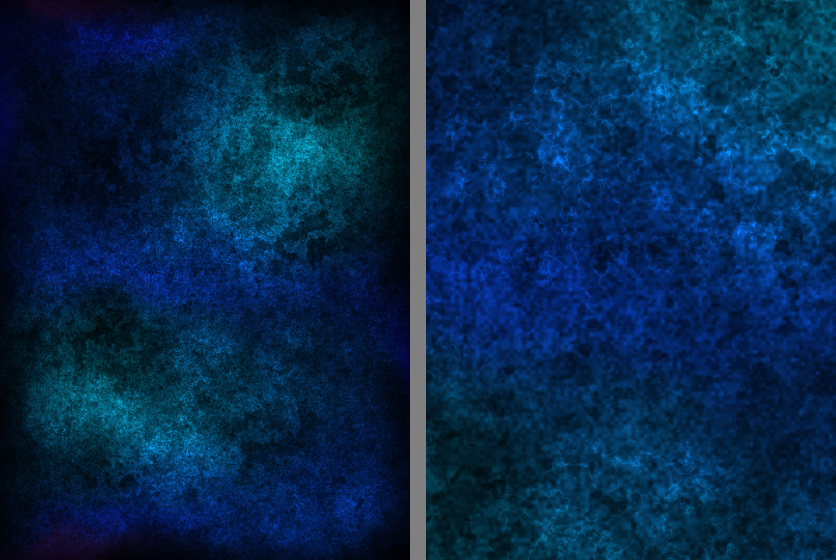
Left: the whole. Right: its middle third, enlarged.
Write a Shadertoy shader that draws this texture.

```glsl
#define BASE_COLOR vec3(0.009, 0.042, 0.125)
#define GREEN vec3(0.003, 0.20, 0.15)
#define CYAN vec3(0.005, 0.29, 0.35)
#define BLUE vec3(0.004, 0.11, 0.33)
#define INDIGO vec3(0.012, 0.006, 0.30)
#define PLUM vec3(0.07, 0.0, 0.05)
#define WARP 0.13
#define GRAIN 0.62
#define SPECK_DENSITY 0.5

float hash(vec2 p) {
    vec3 q = fract(p.xyx * vec3(0.1031, 0.1030, 0.0973));
    q += dot(q, q.yzx + 33.33);
    return fract((q.x + q.y) * q.z);
}

float noise(vec2 p) {
    vec2 i = floor(p), f = fract(p);
    f = f * f * (3.0 - 2.0 * f);
    return mix(mix(hash(i), hash(i + vec2(1, 0)), f.x),
               mix(hash(i + vec2(0, 1)), hash(i + vec2(1, 1)), f.x), f.y);
}

float fbm(vec2 p) {
    float sum = 0.0, amp = 0.5;
    for (int i = 0; i < 5; i++) {
        sum += amp * noise(p);
        p = mat2(1.6, 1.2, -1.2, 1.6) * p + 17.3;
        amp *= 0.56;
    }
    return sum / 1.07;
}

// Soft elliptical patch of light
float glow(vec2 p, vec2 center, vec2 size) {
    vec2 d = (p - center) / size;
    return exp(-dot(d, d));
}

// Ragged paint drops scattered over a jittered grid
float specks(vec2 p, float scale, float seed) {
    vec2 q = p * scale;
    q += 0.6 * vec2(noise(q * 2.3), noise(q * 2.3 + 50.0));
    vec2 cell = floor(q);
    float soft = 0.03 + 0.6 * scale / iResolution.y, cover = 0.0;
    for (int y = -1; y <= 1; y++)
    for (int x = -1; x <= 1; x++) {
        vec2 id = cell + vec2(x, y) + seed;
        vec2 center = id - seed + vec2(hash(id), hash(id + 91.7));
        float radius = mix(0.14, 0.5, pow(hash(id + 37.1), 2.0));
        float present = step(hash(id + 63.5), SPECK_DENSITY);
        float drop = 1.0 - smoothstep(radius - soft, radius + soft, length(q - center));
        cover = max(cover, drop * present * (0.4 + 0.6 * hash(id + 12.9)));
    }
    return cover;
}

void mainImage(out vec4 fragColor, in vec2 fragCoord) {
    vec2 uv = fragCoord / iResolution.xy;
    vec2 p = fragCoord / iResolution.y;
    vec2 w = uv + WARP * (vec2(fbm(p * 7.0 + 3.0), fbm(p * 7.0 + 40.0)) - 0.5);

    // Colour clouds
    float green = glow(w, vec2(0.80, 0.76), vec2(0.21, 0.17))
                + 0.75 * glow(w, vec2(0.22, 0.31), vec2(0.23, 0.15));
    float cyan = glow(w, vec2(0.62, 0.69), vec2(0.18, 0.12))
               + 0.68 * glow(w, vec2(0.38, 0.24), vec2(0.24, 0.11))
               + 0.30 * glow(w, vec2(0.56, 0.87), vec2(0.16, 0.09))
               + 0.36 * glow(w, vec2(0.60, 0.37), vec2(0.28, 0.13));
    float blue = 0.85 * glow(w, vec2(0.54, 0.55), vec2(0.17, 0.08))
               + 0.85 * glow(w, vec2(0.52, 0.10), vec2(0.25, 0.09))
               + 0.65 * glow(w, vec2(0.85, 0.13), vec2(0.22, 0.12))
               + 0.50 * glow(w, vec2(0.16, 0.53), vec2(0.20, 0.07))
               + 0.25 * glow(w, vec2(0.30, 0.78), vec2(0.30, 0.18));
    float indigo = 0.60 * glow(w, vec2(0.28, 0.93), vec2(0.24, 0.05))
                 + 0.55 * glow(w, vec2(0.30, 0.06), vec2(0.20, 0.035))
                 + 0.40 * glow(w, vec2(0.85, 0.44), vec2(0.28, 0.07))
                 + 0.35 * glow(w, vec2(0.35, 0.50), vec2(0.40, 0.05));
    vec3 col = BASE_COLOR + GREEN * green + CYAN * cyan + BLUE * blue + INDIGO * indigo;

    // Worn dark areas with crisp, eroded borders
    float wear = 0.9 * glow(w, vec2(0.73, 0.57), vec2(0.12, 0.05))
               + 0.9 * glow(w, vec2(0.28, 0.14), vec2(0.12, 0.04))
               + 0.8 * glow(w, vec2(0.76, 0.86), vec2(0.18, 0.08))
               + 0.7 * glow(w, vec2(0.30, 0.71), vec2(0.24, 0.10))
               + 0.7 * glow(w, vec2(0.25, 0.38), vec2(0.18, 0.07))
               + 0.6 * glow(w, vec2(0.64, 0.25), vec2(0.14, 0.06));
    wear = min(wear, 1.0);
    float patches = smoothstep(0.50, 0.60, fbm(p * 50.0 + 8.0) + 0.09 * wear);
    col *= mix(0.72, 1.22, smoothstep(0.30, 0.68, fbm(p * 11.0 + 70.0)));
    col *= 1.0 - 0.12 * wear - patches * (0.16 + 0.42 * wear);

    // Dark and pale splatter
    float dark = max(specks(p, 62.0, 5.0), specks(p, 125.0, 23.0));
    float pale = max(0.7 * specks(p, 75.0, 71.0), specks(p, 170.0, 47.0));
    float clumps = smoothstep(0.40, 0.58, fbm(p * 14.0 + 25.0));
    col *= 1.0 - dark * (0.12 + 0.26 * clumps + 0.18 * wear);
    col += pale * (1.0 - 0.5 * clumps) * (0.34 * col + vec3(0.0, 0.016, 0.022));

    // Thin pale cracks in the crust
    float ridge = 1.0 - abs(2.0 * fbm(p * 60.0 + 90.0) - 1.0);
    float cracks = smoothstep(0.93, 0.99, ridge) * smoothstep(0.46, 0.62, fbm(p * 9.0 + 33.0));
    col += cracks * (0.35 * col + vec3(0.0, 0.012, 0.02));

    // Fine plaster grain
    float grain = 0.5 * fbm(p * 130.0) + 0.5 * noise(p * 400.0);
    col *= 1.0 + 2.0 * GRAIN * (grain - 0.5);

    // Dark frame with violet stains
    vec2 edge = min(uv, 1.0 - uv) + 0.3 * (w - uv);
    float frame = smoothstep(-0.06, 0.13, edge.x) * smoothstep(-0.04, 0.07, edge.y);
    col *= mix(0.15, 1.0, frame);
    col += INDIGO * 0.6 * (glow(w, vec2(0.0, 0.80), vec2(0.05, 0.13))
                         + glow(w, vec2(1.0, 0.35), vec2(0.04, 0.08)));
    col += PLUM * (glow(w, vec2(0.12, 1.0), vec2(0.22, 0.03))
                 + glow(w, vec2(0.14, 0.01), vec2(0.20, 0.03)));

    fragColor = vec4(clamp(col, 0.0, 1.0), 1.0);
}
```
